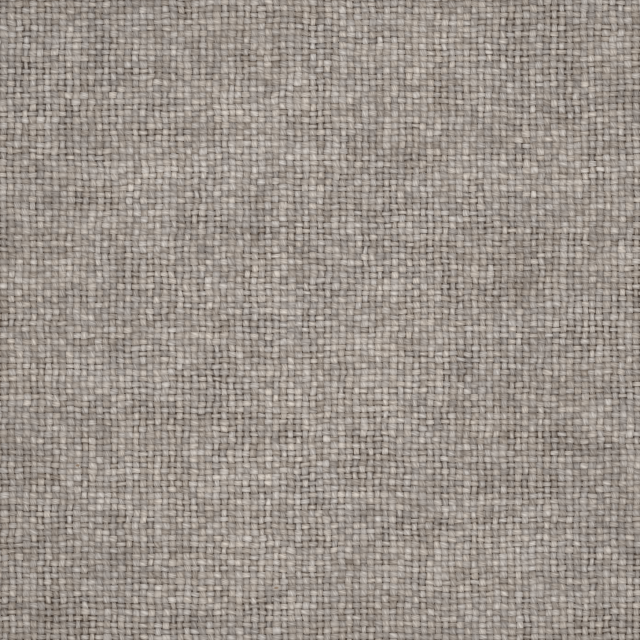
This texture is drawn by a Shadertoy shader. Its source:

```glsl
#define THREADS vec2(87.0, 104.0)
#define HALF_WIDTH 0.43
#define SLUB 0.26
#define WANDER 0.4
#define FIBRE 0.38
#define FLOAT_TONE 0.28
#define CLOUD 0.15
#define GAP_COLOR vec3(0.30, 0.26, 0.23)
#define LINEN_COLOR vec3(0.755, 0.725, 0.695)
#define FLECK_COLOR vec3(0.46, 0.35, 0.25)
#define SAMPLES 3

float hash(vec2 p) {
    return fract(sin(dot(p, vec2(127.1, 311.7))) * 43758.5453);
}

float noise(vec2 p) {
    vec2 i = floor(p), f = fract(p);
    f = f * f * (3.0 - 2.0 * f);
    return mix(mix(hash(i), hash(i + vec2(1, 0)), f.x),
               mix(hash(i + vec2(0, 1)), hash(i + vec2(1, 1)), f.x), f.y);
}

// One yarn running along p.y; returns brightness, height and coverage.
vec3 yarn(vec2 p, float phase, float seed) {
    float id = floor(p.x);
    float across = fract(p.x) - 0.5;
    float along = p.y;

    // Uneven thickness, long slubs plus a small change at each crossing
    float thickness = noise(vec2(along * 0.13, id * 7.3 + seed)) - 0.5;
    float pinch = noise(vec2(along * 0.9, id * 5.7 + seed)) - 0.5;
    float width = HALF_WIDTH + SLUB * (thickness + 0.6 * pinch);

    // Over-under wave and rounded cross-section
    float wave = phase * (1.0 - 2.0 * mod(id, 2.0)) * sin(3.14159265 * along);
    float bulge = 1.0 - across * across / (width * width);
    float cover = 1.0 - smoothstep(width - 0.05, width + 0.05, abs(across));

    // Twisted fibres, tone of each float and streaks along the yarn
    float twist = noise(vec2(across * 7.0 + along * 2.2, along * 1.6 + id * 9.1 + seed));
    float tone = hash(vec2(id, floor(along)) + seed);
    float streak = noise(vec2(along * 0.08, id * 3.7 + seed + 40.0));
    float value = 0.34 + 0.27 * wave + 0.28 * max(bulge, 0.0);
    value += FIBRE * (twist - 0.5) + FLOAT_TONE * (tone - 0.5) + 0.12 * (streak - 0.5);
    return vec3(value, wave + 0.5 * bulge, cover);
}

vec3 linen(vec2 uv) {
    // Slow drift and small local irregularity of the grid
    vec2 drift = vec2(noise(uv * 7.0), noise(uv * 7.0 + 31.0)) - 0.5;
    vec2 jitter = vec2(noise(uv * 45.0 + 13.0), noise(uv * 45.0 + 77.0)) - 0.5;
    vec2 p = uv * THREADS + WANDER * drift + 0.35 * jitter + 4.0;

    // Lay the lower yarn over the gap, then the upper one
    vec3 warp = yarn(p, 1.0, 11.0);
    vec3 weft = yarn(p.yx, -1.0, 57.0);
    bool warpOnTop = warp.y > weft.y;
    vec3 upper = warpOnTop ? warp : weft;
    vec3 lower = warpOnTop ? weft : warp;
    float value = mix(-0.05, lower.x - 0.04, lower.z);
    value = mix(value, upper.x, upper.z);

    // Cloudy patches, stretched along the weft
    float cloud = 0.5 * noise(uv * vec2(5.0, 14.0)) + 0.5 * noise(uv * vec2(16.0, 34.0) + 9.0);
    value += CLOUD * (cloud - 0.5) + 0.03;
    vec3 color = mix(GAP_COLOR, LINEN_COLOR, clamp(value, -0.1, 1.2));

    // Warm and cool yarn tints
    vec2 cell = floor(p);
    float tint = hash(cell + 5.0) + 0.4 * noise(uv * 12.0 + 60.0) - 0.7;
    color += tint * vec3(0.012, 0.0, -0.016);

    // Rare brown husk flecks
    float fleck = step(0.9975, hash(cell + 19.0));
    fleck *= 1.0 - smoothstep(0.15, 0.4, length((fract(p) - 0.5) * vec2(1.0, 1.4)));
    color = mix(color, FLECK_COLOR, 0.6 * fleck);

    // Gentle falloff of light towards the corners
    vec2 fromCenter = uv - vec2(0.55, 0.5);
    return color * (1.03 - 0.14 * dot(fromCenter, fromCenter));
}

void mainImage(out vec4 fragColor, in vec2 fragCoord) {
    // Average a grid of samples to smooth the edges
    vec3 color = vec3(0.0);
    for (int y = 0; y < SAMPLES; y++) {
        for (int x = 0; x < SAMPLES; x++) {
            vec2 offset = (vec2(x, y) + 0.5) / float(SAMPLES) - 0.5;
            color += linen((fragCoord + offset) / iResolution.xy);
        }
    }
    fragColor = vec4(color / float(SAMPLES * SAMPLES), 1.0);
}
```
